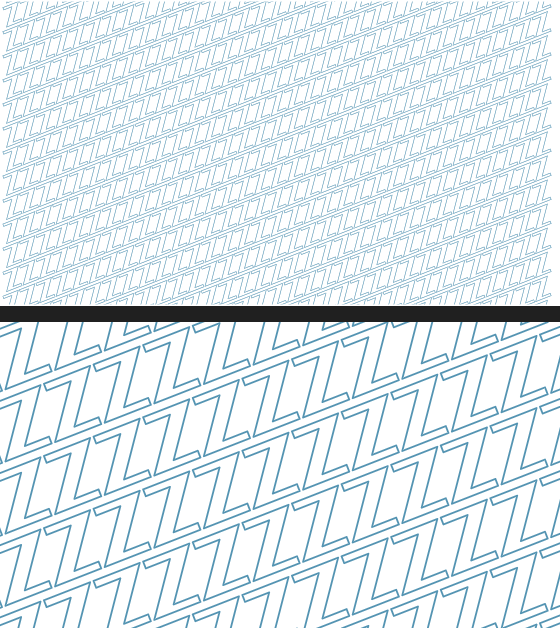
Top, the full canvas; bottom, a detail of the centre.
This pattern is drawn by a Shadertoy shader. Its source:

```glsl
// All lengths are fractions of the canvas height
const vec3 PAPER = vec3(1.0);
const vec3 INK = vec3(0.33, 0.58, 0.70);
const float LINE_WIDTH = 0.00198;
const float TILT = 0.372;               // angle of the rows, radians
const vec2 ORIGIN = vec2(0.0407, 0.4816);
const float COLUMN_STEP = 0.058;        // spacing along a row
const float ROW_STEP = 0.0786;          // vertical spacing of rows
const float COLUMNS = 33.0;
const float EDGE_MARGIN = 0.005;

// Proportions of one zigzag
const float HALF_HEIGHT = 0.0318;
const float ARM_LENGTH = 0.054;
const float ARM_THICKNESS = 0.008;
const float STEM_WIDTH = 0.020;
const float STEM_SLANT = 0.72;

float segmentDistance(vec2 p, vec2 a, vec2 b) {
    vec2 ab = b - a;
    float t = clamp(dot(p - a, ab) / dot(ab, ab), 0.0, 1.0);
    return length(p - a - ab * t);
}

// Top edge, right side of the stem, and the lower arm's inner edge and end
float halfOutline(vec2 p) {
    float innerY = ARM_THICKNESS - HALF_HEIGHT;
    vec2 topRight = vec2(STEM_SLANT * HALF_HEIGHT + 0.5 * STEM_WIDTH, HALF_HEIGHT);
    vec2 topLeft = topRight - vec2(ARM_LENGTH, 0.0);
    vec2 innerCorner = vec2(STEM_SLANT * innerY + 0.5 * STEM_WIDTH, innerY);
    vec2 armInner = vec2(-topLeft.x, innerY);
    float d = segmentDistance(p, topLeft, topRight);
    d = min(d, segmentDistance(p, topRight, innerCorner));
    d = min(d, segmentDistance(p, innerCorner, armInner));
    return min(d, segmentDistance(p, armInner, -topLeft));
}

// A half turn maps one half of the outline onto the other
float zigzagOutline(vec2 p) {
    return min(halfOutline(p), halfOutline(-p));
}

float patternDistance(vec2 p) {
    float c = cos(TILT), s = sin(TILT);
    p -= ORIGIN;
    vec2 q = vec2(c * p.x + s * p.y, c * p.y - s * p.x);

    // Rows stack vertically, so each one shifts along the tilted axis
    float row = round(q.y / (ROW_STEP * c));
    q -= row * ROW_STEP * vec2(s, c);

    float nearest = round(q.x / COLUMN_STEP);
    float d = 1.0;
    for (int i = -1; i <= 1; i++) {
        float column = nearest + float(i);
        if (column < 0.0 || column >= COLUMNS) continue;
        d = min(d, zigzagOutline(q - vec2(column * COLUMN_STEP, 0.0)));
    }
    return d;
}

// Share of a pixel covered by a line, also when thinner than the pixel
float lineCoverage(float d, float pixel) {
    float h = 0.5 * LINE_WIDTH;
    return (clamp(d + 0.5 * pixel, -h, h) - clamp(d - 0.5 * pixel, -h, h)) / pixel;
}

void mainImage(out vec4 fragColor, in vec2 fragCoord) {
    float pixel = 1.0 / iResolution.y;
    vec2 p = fragCoord * pixel;

    float ink = lineCoverage(patternDistance(p), pixel);

    // Trim the top and bottom edges
    float inside = 0.5 - abs(p.y - 0.5) - EDGE_MARGIN;
    ink *= clamp(0.5 + inside / pixel, 0.0, 1.0);

    fragColor = vec4(mix(PAPER, INK, ink), 1.0);
}
```
